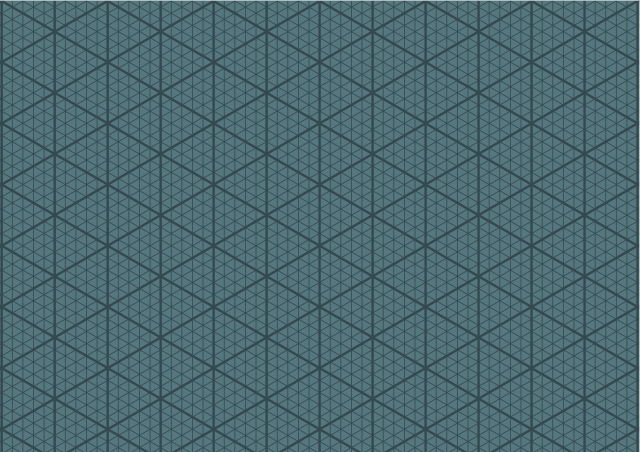
Give the GLSL for this pattern, as a WebGL 2 fragment shader.

```glsl
#version 300 es
precision highp float;
// Isometric graph paper: three families of parallel lines, 60 degrees apart,
// form a triangular grid. Every fifth line is heavy, giving 12 wide columns.
// Each family is a repeated distance to a line, filtered to exact coverage.

uniform vec2 u_resolution;
out vec4 fragColor;

// Lengths are fractions of the canvas width.
const float MAJOR_STEP  = 0.08279;              // gap between heavy lines
const float SUBDIVISION = 5.0;                  // fine cells per heavy cell
const float MAJOR_WIDTH = 0.0037;
const float MINOR_WIDTH = 0.00125;
const vec2  GRID_NODE   = vec2(0.4994, 0.3223); // a crossing of heavy lines
const float RIM_WIDTH   = 0.0012;               // pale top and right edges

const vec3 PAPER_COLOR = vec3(0.333, 0.467, 0.492);
const vec3 MINOR_COLOR = vec3(0.200, 0.290, 0.312);
const vec3 MAJOR_COLOR = vec3(0.200, 0.288, 0.310);
const vec3 RIM_COLOR   = vec3(0.800, 0.830, 0.840);

const int   FAMILIES = 3;
const float PI = 3.14159265;

// Share of a pixel covered by lines repeated every step along coord.
float lineCoverage(float coord, float step_, float width, float pixel) {
    float dist = abs(fract(coord / step_ + 0.5) - 0.5) * step_;
    float halfWidth = 0.5 * width;
    float upper = min(dist + 0.5 * pixel, halfWidth);
    float lower = max(dist - 0.5 * pixel, -halfWidth);
    return clamp((upper - lower) / pixel, 0.0, 1.0);
}

void main() {
    float pixel = 1.0 / u_resolution.x;
    vec2 position = gl_FragCoord.xy * pixel;
    vec2 fromNode = position - GRID_NODE;

    // Overlay the three directions; the first normal gives vertical lines.
    float minorGap = 1.0;
    float majorGap = 1.0;
    for (int i = 0; i < FAMILIES; i++) {
        float angle = float(i) * PI / float(FAMILIES);
        float coord = dot(fromNode, vec2(cos(angle), sin(angle)));
        minorGap *= 1.0 - lineCoverage(coord, MAJOR_STEP / SUBDIVISION, MINOR_WIDTH, pixel);
        majorGap *= 1.0 - lineCoverage(coord, MAJOR_STEP, MAJOR_WIDTH, pixel);
    }

    // Paint fine lines first, heavy lines above them.
    vec3 color = mix(PAPER_COLOR, MINOR_COLOR, 1.0 - minorGap);
    color = mix(color, MAJOR_COLOR, 1.0 - majorGap);

    // Slim pale rim where the sheet ends.
    vec2 toEdge = u_resolution * pixel - position;
    float edge = min(toEdge.x, toEdge.y);
    float rim = clamp((RIM_WIDTH - edge) / pixel + 0.5, 0.0, 1.0);
    color = mix(color, RIM_COLOR, rim);

    fragColor = vec4(color, 1.0);
}
```
